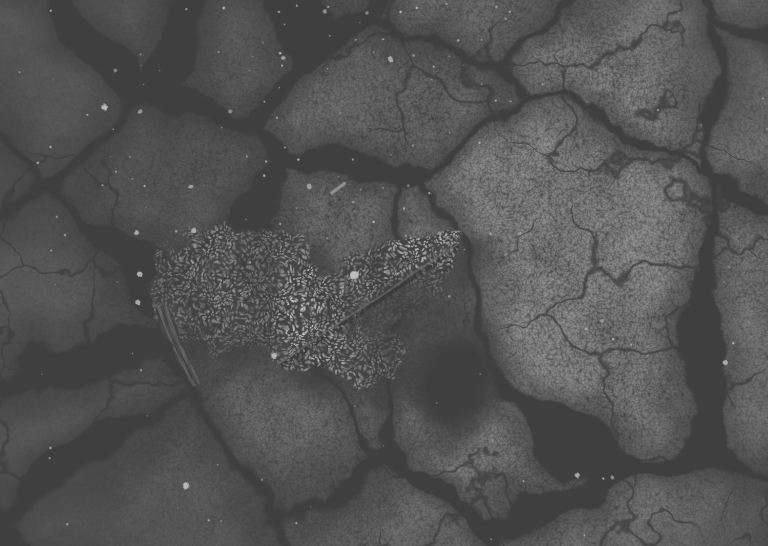
A Shadertoy shader for this texture:

```glsl
// Dry cracked rock plates in faded grey, with a crumbling leaf lying on them.
// Warped Voronoi cells give plates and cracks, cellular noise gives the grain,
// and a few distance functions shape the leaf, its stalk and the pale crumbs.

vec2 hash2(vec2 c) {
    vec3 a = fract(c.xyx * vec3(0.1031, 0.1030, 0.0973));
    a += dot(a, a.yzx + 33.33);
    return fract((a.xx + a.yz) * a.zy);
}
// Layered sines, roughly -1 to 1
float sines(vec2 p) {
    float sum = 0.0, amp = 0.5;
    for (int i = 0; i < 4; i++) {
        sum += amp * sin(p.x + 1.5 * sin(p.y * 0.8 + 0.6));
        p = mat2(1.6, 1.2, -1.2, 1.6) * p + 1.3;
        amp *= 0.55;
    }
    return sum;
}
vec2 warp(vec2 p) { return vec2(sines(p), sines(p.yx + 7.3)); }

// Distance to the nearest scattered grain
float grain(vec2 q) {
    vec2 cell = floor(q), f = q - cell;
    float best = 4.0;
    for (int k = 0; k < 9; k++) {
        vec2 g = vec2(k % 3 - 1, k / 3 - 1), r = g + hash2(cell + g) - f;
        best = min(best, dot(r, r));
    }
    return sqrt(best);
}
// Voronoi plates: x = distance to edge, yz = offset to seed, w = plate id
vec2 seedAt(vec2 cell) { return 0.1 + 0.8 * hash2(cell); }
vec4 plates(vec2 q) {
    vec2 cell = floor(q), f = q - cell, home = vec2(0), seed = vec2(0);
    float best = 8.0, edge = 8.0;
    for (int k = 0; k < 9; k++) {
        vec2 g = vec2(k % 3 - 1, k / 3 - 1), r = g + seedAt(cell + g) - f;
        if (dot(r, r) < best) { best = dot(r, r); seed = r; home = g; }
    }
    for (int k = 0; k < 25; k++) {
        vec2 g = home + vec2(k % 5 - 2, k / 5 - 2), r = g + seedAt(cell + g) - f, d = r - seed;
        if (dot(d, d) > 1e-4) edge = min(edge, dot(0.5 * (seed + r), normalize(d)));
    }
    return vec4(edge, seed, hash2(cell + home + 5.0).x);
}
float segment(vec2 p, vec2 a, vec2 b) {
    vec2 d = b - a;
    return length(p - a - d * clamp(dot(p - a, d) / dot(d, d), 0.0, 1.0));
}
// Leaf space: x runs along the midrib, y across it
vec2 leafSpace(vec2 p) {
    p -= vec2(0.665, 0.437);
    return vec2(dot(p, vec2(0.83, 0.56)), dot(p, vec2(-0.56, 0.83)));
}
// Ragged union of a pointed blade and two lobes
float leafShape(vec2 p) {
    vec2 m = leafSpace(p);
    float blade = (abs(m.y - 0.012) / 0.085 + m.x * m.x / 0.05 - 1.0) * 0.07;
    float left = (length((p - vec2(0.43, 0.47)) / vec2(0.155, 0.12)) - 1.0) * 0.12;
    float low = (length((p - vec2(0.675, 0.365)) / vec2(0.09, 0.06)) - 1.0) * 0.06;
    return min(blade, min(left, low)) + 0.02 * sines(p * 19.0) + 0.009 * sines(p * 75.0);
}

void mainImage(out vec4 fragColor, in vec2 fragCoord) {
    vec2 p = fragCoord / iResolution.y;
    float px = 1.0 / iResolution.y;
    float focus = 1.0 - 0.7 * smoothstep(0.4, 0.9, length(p - vec2(0.85, 0.5)));

    // One huge plate on the right, smaller slanted ones around it
    vec2 v = p - vec2(1.07, 0.45);
    v += 0.055 * warp(p * 5.0) + 0.016 * warp(p * 21.0) + 0.004 * warp(p * 80.0);
    float zoom = 1.75 + 1.7 * smoothstep(0.2, 0.7, length(v));
    vec2 q = zoom * vec2(dot(v, vec2(0.74, -0.42)), dot(v, vec2(0.55, 0.95)));
    vec4 plate = plates(q + vec2(9, 14) + seedAt(vec2(9, 14)));
    float d = plate.x / zoom;

    // Light, stone grain and shading on the plates
    vec2 toLight = (p - vec2(1.1, 0.52)) / vec2(0.5, 0.55);
    float stone = 0.07 + 0.125 * exp(-dot(toLight, toLight));
    stone *= 0.85 + 0.35 * plate.w + 0.35 * dot(plate.yz, vec2(0.7, 0.5));
    float fine = 0.48 - grain(p * 210.0 + 0.9 * warp(p * 70.0));
    float medium = 0.45 - grain(p * 95.0 + 0.9 * warp(p * 37.0));
    stone *= 1.0 + focus * (0.95 * fine + 0.6 * medium + 0.16 * sines(p * 60.0)) + 0.25 * sines(p * 16.0);

    // Lopsided cracks with soft shadow, then hairline cracks
    float side = smoothstep(-0.5, 0.5, dot(plate.yz, vec2(-0.8, 0.5)));
    float gap = 0.003 + 0.085 * side * max(0.0, sines(p * 5.0 + 1.0) + 0.1);
    stone *= smoothstep(gap, gap + 0.012, d) * mix(0.45, 1.0, smoothstep(0.0, 0.09, d - gap));
    float hair = plates(p * 5.5 + 0.4 * warp(p * 8.0) + 0.12 * warp(p * 33.0)).x / 5.5;
    float opened = smoothstep(-0.1, 0.6, sines(p * 5.0 + 3.0));
    stone *= 1.0 - 0.8 * smoothstep(0.0, 0.3, opened) * (1.0 - smoothstep(0.0, 0.002 + 0.007 * opened, hair));
    stone *= mix(0.3, 1.0, smoothstep(-0.02, 0.05, leafShape(p + vec2(-0.03, 0.03))));
    stone *= smoothstep(0.4, 1.3, length((p - vec2(0.83, 0.3)) / vec2(0.08, 0.12)) + 0.25 * sines(p * 14.0));
    float tone = 0.246 + max(stone, 0.0);

    // Leaf: sparkling crumbs, midrib and slanted side veins
    vec2 m = leafSpace(p);
    float crumbs = 1.0 - smoothstep(0.1, 0.6, grain(p * 150.0 + 1.1 * warp(p * 65.0)));
    crumbs *= 1.5 - 1.3 * grain(p * 55.0 + 0.8 * warp(p * 30.0));
    float lit = 0.45 + 0.5 * sines(p * 12.0 + 2.0) + 0.3 * smoothstep(-0.01, 0.02, m.y);
    lit *= mix(0.55, 1.0, smoothstep(0.48, 0.53, p.x + 0.1 * (p.y - 0.45)));
    float leaf = 0.268 + 0.36 * crumbs * clamp(lit, 0.15, 1.0) + 0.02 * sines(p * 50.0);
    float vein = abs(fract((m.x - 0.8 * abs(m.y)) / 0.085 + 0.1 * sines(p * 18.0)) - 0.5) * 0.085;
    leaf -= 0.06 * (1.0 - smoothstep(0.001, 0.006, abs(m.y + 0.006)));
    leaf = mix(leaf, 0.27, 0.6 * (1.0 - smoothstep(0.001, 0.004, vein)));
    leaf = mix(leaf, 0.4, 0.7 * (1.0 - smoothstep(0.0005, 0.003, abs(m.y + 0.002 * sines(p * 30.0)))));
    tone = mix(tone, leaf, 1.0 - smoothstep(-0.004, 0.004, leafShape(p)));

    // Fibrous stalk and a pale splinter
    float stalk = segment(p, vec2(0.297, 0.43), vec2(0.355, 0.3)) - 0.01 - 0.006 * sines(p * 50.0);
    float fibre = 0.32 + 0.1 * sines(vec2(dot(p, vec2(500, 220)), dot(p, vec2(-18, 40))));
    tone = mix(tone, fibre, 1.0 - smoothstep(-0.002, 0.003, stalk));
    float splinter = segment(p, vec2(0.608, 0.647), vec2(0.631, 0.664)) - 0.003;
    tone = mix(tone, 0.56, 1.0 - smoothstep(-px, px, splinter));

    // Pale crumbs in two sizes, denser toward the upper middle
    vec2 c = p - vec2(0.5, 0.82);
    for (float scale = 13.0; scale < 40.0; scale += 23.0) {
        vec2 cell = floor(p * scale), k = hash2(cell + 61.0);
        float r = (0.03 + 0.04 * k.y) / scale * (1.0 + 0.4 * sines(p * 300.0));
        float speck = length(p - (cell + 0.2 + 0.6 * hash2(cell + 17.0)) / scale) - r;
        float shown = step(k.x, 0.04 + 0.2 * exp(-9.0 * dot(c, c)));
        tone = mix(tone, 0.48 + 0.25 * k.y, shown * (1.0 - smoothstep(-px, px, speck)));
    }
    float pebble = length(p - vec2(0.65, 0.496)) - 0.008 - 0.002 * sines(p * 200.0);
    tone = mix(tone, 0.74, 1.0 - smoothstep(-px, px, pebble));
    fragColor = vec4(vec3(clamp(tone, 0.235, 0.85)), 1.0);
}
```
